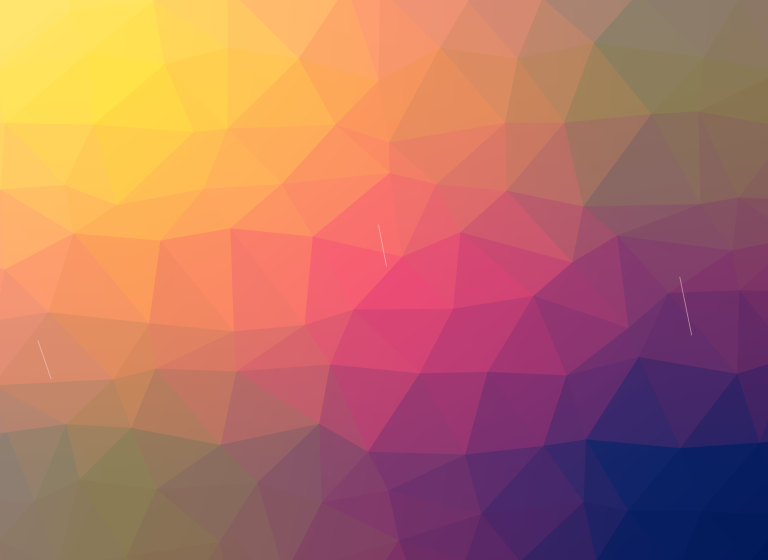
Reproduce this background procedurally as a Shadertoy shader.

```glsl
const vec2 CELL = vec2(0.139, 0.111);      // mesh spacing in canvas heights
const vec2 JITTER = vec2(0.66, 0.68);      // vertex scatter in cells
const float ROW_SHIFT = 0.2;               // sideways stagger of alternate rows
const float FACET_GRADIENT = 0.15;         // 0 = flat facets, 1 = smooth colour
const vec3 CROSS_WARMTH = vec3(0.05, -0.03, 0.01);
const vec3 SEAM_COLOR = vec3(1.0, 0.85, 0.85);
const float SEAM_WIDTH = 0.0016;
const float SEAM_OPACITY = 0.5;
const float SEED = 17.0;

const int LAST_STOP = 6;
const vec3 RAMP[7] = vec3[7](
    vec3(1.00, 0.90, 0.47),  // pale yellow
    vec3(1.00, 0.88, 0.26),  // yellow
    vec3(1.00, 0.66, 0.37),  // orange
    vec3(0.96, 0.31, 0.46),  // pink
    vec3(0.63, 0.20, 0.45),  // purple
    vec3(0.05, 0.14, 0.41),  // navy
    vec3(0.00, 0.09, 0.34)   // deep navy
);

vec2 hash22(vec2 p) {
    vec3 q = fract(vec3(p.xyx) * vec3(0.1031, 0.1030, 0.0973));
    q += dot(q, q.yzx + 33.33);
    return fract((q.xx + q.yz) * q.zy);
}

vec3 ramp(float t) {
    float s = clamp(t, 0.0, 1.0) * float(LAST_STOP);
    int i = min(int(s), LAST_STOP - 1);
    return mix(RAMP[i], RAMP[i + 1], s - float(i));
}

// Average of one ramp running rightward and one running downward
vec3 fieldColor(vec2 p) {
    float across = clamp(p.x * iResolution.y / iResolution.x, 0.0, 1.0);
    float down = clamp(1.0 - p.y, 0.0, 1.0);
    float spread = across - down;
    return 0.5 * (ramp(across) + ramp(down)) + CROSS_WARMTH * spread * spread;
}

vec2 meshVertex(vec2 id) {
    float stagger = (mod(id.y, 2.0) - 0.5) * 2.0 * ROW_SHIFT;
    vec2 scatter = (hash22(id + SEED) - 0.5) * JITTER;
    return (id + scatter + vec2(stagger, 0.0)) * CELL;
}

// Signed distance to a line, negative on its left
float edgeDistance(vec2 p, vec2 a, vec2 b) {
    vec2 e = normalize(b - a);
    vec2 q = p - a;
    return q.x * e.y - q.y * e.x;
}

// Facet colour, weighted by its coverage of the pixel
vec4 facet(vec2 p, vec2 a, vec2 b, vec2 c, float pixel) {
    float d = max(edgeDistance(p, a, b),
              max(edgeDistance(p, b, c), edgeDistance(p, c, a)));
    float coverage = clamp(0.5 - d / pixel, 0.0, 1.0);
    vec2 center = (a + b + c) / 3.0;
    return vec4(fieldColor(mix(center, p, FACET_GRADIENT)), 1.0) * coverage;
}

float seam(vec2 p, vec2 a, vec2 b, float pixel) {
    vec2 e = b - a;
    float h = clamp(dot(p - a, e) / dot(e, e), 0.0, 1.0);
    float d = length(p - a - e * h);
    return clamp((0.5 * SEAM_WIDTH - d) / pixel + 0.5, 0.0, 1.0);
}

void mainImage(out vec4 fragColor, in vec2 fragCoord) {
    float pixel = 1.0 / iResolution.y;
    vec2 p = fragCoord * pixel;
    vec2 home = floor(p / CELL);

    // Split each nearby quad along its shorter diagonal
    vec4 sum = vec4(fieldColor(p), 1.0) * 0.0001;
    for (int y = -1; y <= 1; y++) {
        for (int x = -1; x <= 1; x++) {
            vec2 id = home + vec2(x, y);
            vec2 a = meshVertex(id);
            vec2 b = meshVertex(id + vec2(1.0, 0.0));
            vec2 c = meshVertex(id + vec2(1.0, 1.0));
            vec2 d = meshVertex(id + vec2(0.0, 1.0));
            if (distance(a, c) < distance(b, d)) {
                sum += facet(p, a, b, c, pixel) + facet(p, a, c, d, pixel);
            } else {
                sum += facet(p, a, b, d, pixel) + facet(p, b, c, d, pixel);
            }
        }
    }
    vec3 color = sum.rgb / sum.a;

    // Fine pale seams
    float seams = seam(p, vec2(0.676, 0.598), vec2(0.690, 0.525), pixel);
    seams = max(seams, seam(p, vec2(1.214, 0.505), vec2(1.235, 0.402), pixel));
    seams = max(seams, seam(p, vec2(0.068, 0.391), vec2(0.091, 0.324), pixel));
    color = mix(color, SEAM_COLOR, seams * SEAM_OPACITY);

    fragColor = vec4(clamp(color, 0.0, 1.0), 1.0);
}
```
